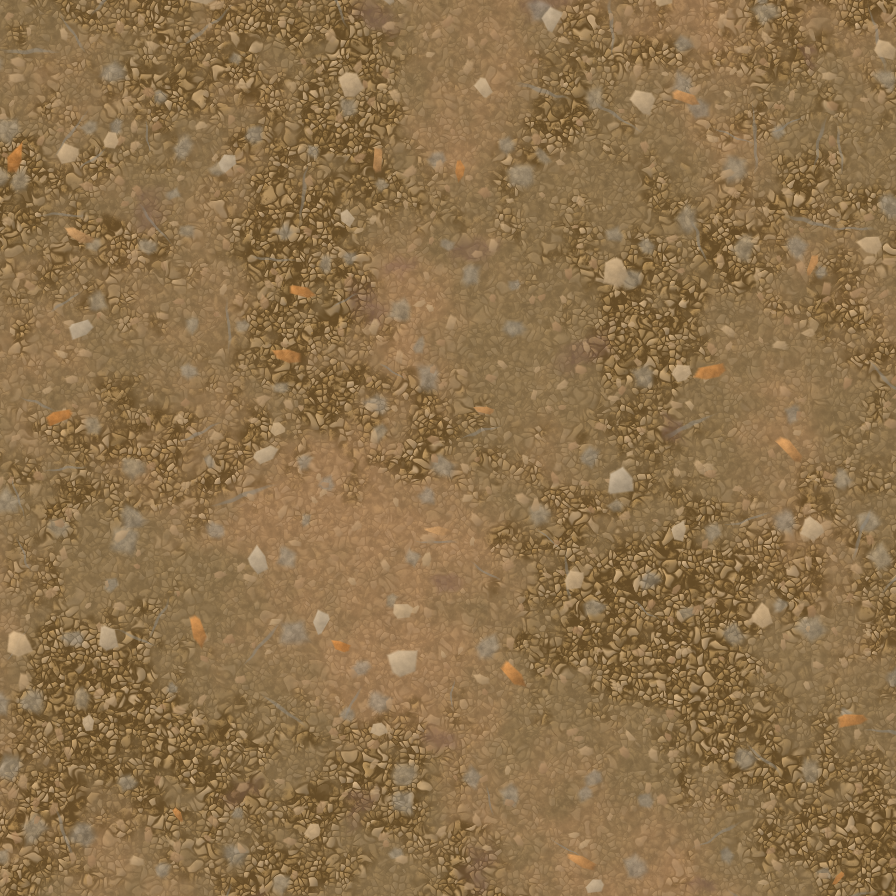
Give the GLSL for this texture, as a WebGL 2 fragment shader.

```glsl
#version 300 es
precision highp float;

uniform vec2 u_resolution;
out vec4 fragColor;

#define GRAIN_CELLS 150.0
#define LUMP_CELLS 88.0
#define GRIT_AMOUNT 0.86
#define OLIVE vec3(0.555, 0.458, 0.318)
#define ROSE vec3(0.665, 0.515, 0.365)
#define SHADOW vec3(0.36, 0.265, 0.13)
#define OCHRE vec3(0.64, 0.50, 0.29)
#define PALE vec3(0.77, 0.65, 0.49)
#define SLATE vec3(0.58, 0.555, 0.51)
#define RUST vec3(0.76, 0.49, 0.24)
#define LIGHT_DIR vec2(-0.6, 0.8)

const float TAU = 6.2832;

vec2 hash2(vec2 p) {
    vec3 q = fract(p.xyx * vec3(0.1031, 0.1030, 0.0973));
    q += dot(q, q.yzx + 33.33);
    return fract((q.xx + q.yz) * q.zy);
}

mat2 rotation(float a) {
    return mat2(cos(a), sin(a), -sin(a), cos(a));
}

float cornerSlope(vec2 cell, vec2 offset) {
    float a = TAU * hash2(cell).x;
    return dot(vec2(cos(a), sin(a)), offset);
}

float gradientNoise(vec2 p) {
    vec2 i = floor(p), f = fract(p);
    vec2 u = f * f * f * (f * (f * 6.0 - 15.0) + 10.0);
    vec2 e = vec2(1.0, 0.0);
    return mix(mix(cornerSlope(i, f), cornerSlope(i + e, f - e), u.x),
               mix(cornerSlope(i + e.yx, f - e.yx), cornerSlope(i + 1.0, f - 1.0), u.x), u.y);
}

float fbm(vec2 p) {
    float sum = 0.0, amp = 0.6;
    for (int i = 0; i < 5; i++) {
        sum += amp * gradientNoise(p);
        p = rotation(0.6) * p * 2.03 + 17.0;
        amp *= 0.55;
    }
    return sum;
}

// Cellular grains: x = gap to neighbour, y = random id, z = slope towards light
vec3 grains(vec2 p) {
    vec2 base = floor(p), toNearest = vec2(0.0);
    float near = 9.0, second = 9.0, id = 0.0;
    for (int k = 0; k < 9; k++) {
        vec2 cell = base + vec2(k % 3 - 1, k / 3 - 1);
        vec2 offset = p - cell - hash2(cell);
        float d = length(offset);
        second = min(second, max(d, near));
        if (d < near) {
            near = d;
            toNearest = offset;
            id = hash2(cell + 71.0).x;
        }
    }
    return vec3(second - near, id, dot(toNearest, LIGHT_DIR));
}

// Angular pieces in jittered cells: x = coverage, y = random id, z = slope towards light
vec3 scatter(vec2 p, float seed, float density, vec2 halfSize, float soft) {
    vec3 result = vec3(0.0);
    vec2 base = floor(p);
    for (int k = 0; k < 9; k++) {
        vec2 cell = base + vec2(k % 3 - 1, k / 3 - 1);
        vec2 rnd = hash2(cell + seed), spin = hash2(cell + seed + 37.0);
        if (rnd.x > density) continue;
        vec2 offset = p - cell - hash2(cell + seed + 91.0);
        vec2 q = rotation(TAU * spin.x) * offset / (halfSize * mix(0.55, 1.25, spin.y));
        float d = 0.0;
        for (int side = 0; side < 6; side++) {
            vec2 facet = hash2(cell + seed + 11.0 * float(side));
            float a = (float(side) + 0.7 * facet.x) * TAU / 6.0;
            d = max(d, dot(q, vec2(cos(a), sin(a))) / mix(0.7, 1.1, facet.y));
        }
        float cover = 1.0 - smoothstep(1.0 - soft, 1.0 + soft, d);
        if (cover > result.x)
            result = vec3(cover, rnd.y, dot(offset, LIGHT_DIR) / halfSize.x);
    }
    return result;
}

void main() {
    vec2 uv = gl_FragCoord.xy / u_resolution.y;
    vec2 warp = vec2(gradientNoise(uv * 60.0), gradientNoise(uv * 60.0 + 40.0));
    float broad = fbm(uv * 3.5 + 3.0), ragged = fbm(uv * 24.0), fine = fbm(uv * 110.0);

    // Smooth dust in olive and rose drifts
    vec3 color = mix(OLIVE, ROSE, smoothstep(-0.15, 0.38, broad + 0.2 * ragged));
    color *= 1.0 + 0.16 * fine + 0.10 * ragged;

    // Crumbly grit in ragged patches
    float patches = fbm(uv * 4.5 + 23.0) - 0.35 * broad + 0.55 * ragged;
    float grit = mix(0.2, GRIT_AMOUNT, smoothstep(-0.12, 0.26, patches));
    vec3 small = grains(uv * GRAIN_CELLS + warp * 0.8);
    vec3 lump = grains(uv * LUMP_CELLS + warp);
    vec3 grain = mix(small, lump, smoothstep(0.0, 0.2, gradientNoise(uv * 30.0 + 9.0)));
    vec3 grainColor = mix(OCHRE, PALE, grain.y * grain.y) * (0.92 + 0.4 * grain.z);
    float raised = smoothstep(0.03, 0.36, grain.x) * smoothstep(-0.35, 0.25, fine + grain.y - 0.25);
    color = mix(color, mix(SHADOW, grainColor, raised), grit);

    // Faint plum stains and soft slate pebbles
    vec3 stain = scatter(uv * 6.0 + warp * 0.08, 5.0, 0.22, vec2(0.16, 0.08), 0.6);
    color = mix(color, vec3(0.46, 0.34, 0.29), stain.x * (0.3 + 0.5 * abs(fine)));
    vec3 pebble = scatter(uv * 17.0 + warp * 0.06, 140.0, 0.42, vec2(0.21, 0.18), 0.4);
    vec3 pebbleColor = mix(SLATE, OLIVE * 1.12, pebble.y * 0.6) * (1.0 + 0.35 * fine + 0.08 * pebble.z);
    color = mix(color, pebbleColor, pebble.x * mix(0.5, 0.85, pebble.y));

    // Thin grey stalks
    vec3 stalk = scatter(uv * 13.0 + warp * 0.05, 260.0, 0.35, vec2(0.34, 0.025), 0.45);
    color = mix(color, SLATE * 0.94, stalk.x * 0.5);

    // Small chips, pale stones and rust shards
    vec3 chip = scatter(uv * 42.0, 330.0, 0.3, vec2(0.28, 0.17), 0.25);
    color = mix(color, mix(ROSE, PALE, chip.y) * (0.97 + 0.14 * chip.z), chip.x * 0.72);
    vec3 stone = scatter(uv * 10.0, 470.0, 0.3, vec2(0.15, 0.11), 0.13);
    color = mix(color, mix(PALE, SLATE * 1.2, 0.5 * stone.y) * (0.98 + 0.15 * stone.z + 0.12 * fine), stone.x * 0.9);
    vec3 shard = scatter(uv * 9.0, 590.0, 0.2, vec2(0.15, 0.055), 0.18);
    color = mix(color, mix(RUST, PALE, 0.6 * shard.y) * (0.95 + 0.25 * shard.z + 0.25 * fine), shard.x * 0.85);

    fragColor = vec4(clamp(color, 0.0, 1.0), 1.0);
}
```
